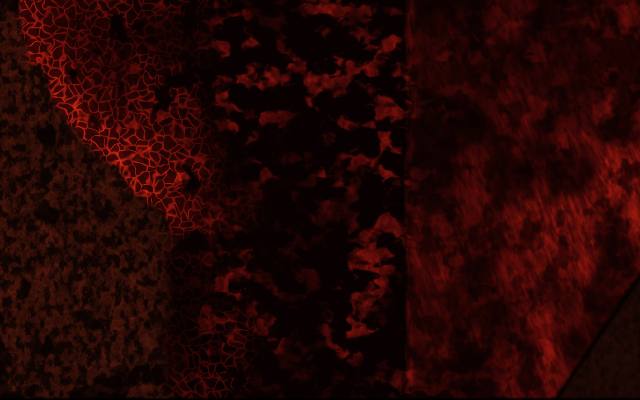
This texture is drawn by a WebGL 2 fragment shader. Its source:

```glsl
#version 300 es
precision highp float;
// Scorched red wall: cracked glowing band, rusty stain, dark flakes, a seam and fibrous red plaster.
#define CELLS 44.0       // crack cells per canvas height
#define CRACK_WIDTH 0.30 // in cells
#define GLOW_REACH 0.25  // width of the bright band
#define GLOW_GAIN 0.50
#define RUST_GAIN 0.23
#define FLAKE_GAIN 0.36
#define FIBRE_GAIN 0.36
#define SEAM_X 1.025
#define BLACK_LEVEL 0.035

uniform vec2 u_resolution;
out vec4 fragColor;

vec2 hash22(vec2 p) {
  vec3 q = fract(p.xyx * vec3(0.1031, 0.1030, 0.0973));
  q += dot(q, q.yzx + 33.33);
  return fract((q.xx + q.yz) * q.zy);
}

float noise(vec2 p) {
  vec2 i = floor(p), f = fract(p);
  f = f * f * (3.0 - 2.0 * f);
  return mix(mix(hash22(i).x, hash22(i + vec2(1, 0)).x, f.x),
             mix(hash22(i + vec2(0, 1)).x, hash22(i + vec2(1, 1)).x, f.x), f.y);
}

float fbm(vec2 p) {
  float sum = 0.0, amp = 0.54;
  for (int i = 0; i < 3; i++) {
    sum += amp * noise(p);
    p = mat2(0.96, 0.28, -0.28, 0.96) * p * 2.03 + 17.3;
    amp *= 0.53;
  }
  return sum;
}

// Bright lines along the borders of jittered cells
float crackNet(vec2 p) {
  vec2 cell = floor(p);
  float near = 9.0, second = 9.0;
  for (int y = -1; y <= 1; y++)
    for (int x = -1; x <= 1; x++) {
      vec2 c = cell + vec2(x, y);
      float d = length(c + hash22(c) - p);
      second = min(second, max(near, d));
      near = min(near, d);
    }
  return 1.0 - smoothstep(0.02, CRACK_WIDTH, second - near);
}

float bell(float d, float width) {
  d /= width;
  return exp(-d * d);
}

void main() {
  vec2 p = gl_FragCoord.xy / u_resolution * vec2(1.6, 1.0);

  // Shared wear
  float grain = fbm(p * vec2(85.0, 65.0));
  float blotch = smoothstep(0.32, 0.66, fbm(p * 6.5 + 3.1));
  float holes = smoothstep(0.27, 0.36, fbm(p * vec2(17.0, 15.0) + 8.0));
  vec2 warp = vec2(noise(p * 55.0), noise(p * 55.0 + 40.0)) - 0.5;
  float cracks = crackNet(p * CELLS + warp * 0.9);

  // Glowing net above a slanting edge, rust stain below it
  float drop = clamp(0.94 - p.y, 0.0, 0.5);
  float offset = p.x - (0.04 + 0.4 * drop + 0.7 * drop * drop);
  float above = smoothstep(-0.014, 0.014, offset + (fbm(p * 20.0) - 0.5) * 0.07);
  float glow = above * bell(max(offset, 0.0), GLOW_REACH) * smoothstep(0.34, 0.52, p.y);
  float net = glow * GLOW_GAIN * (0.30 + 0.85 * cracks) * (0.6 + 0.75 * grain);
  net *= mix(0.45, 1.1, max(blotch, bell(max(offset, 0.0), 0.11)));
  float veins = 0.27 * cracks * (0.25 + 0.75 * blotch);
  float speckle = smoothstep(0.30, 0.62, grain);
  float rust = RUST_GAIN * (0.12 + 0.62 * speckle + 0.30 * cracks * speckle);
  rust *= 0.6 + 0.5 * fbm(p * vec2(24.0, 4.0));
  float leftPart = 1.0 - smoothstep(0.38, 0.72, p.x + (fbm(p * 7.0 + 5.0) - 0.5) * 0.4);
  float leftTone = leftPart * holes * (net + mix(rust, veins, max(above, smoothstep(0.35, 0.5, p.x)) * (1.0 - glow)) * (1.0 - glow));

  // Scattered flakes on the dark middle
  float flakes = smoothstep(0.47, 0.70, fbm(p * vec2(27.0, 35.0) + warp * 0.5));
  float drift = smoothstep(0.36, 0.62, fbm(p * vec2(9.0, 5.0) + 21.0));
  float midTone = FLAKE_GAIN * flakes * (0.25 + 0.75 * drift) * (0.4 + 1.1 * grain);
  midTone *= 1.0 - 0.8 * leftPart;

  // Fibrous plaster, brighter toward the right
  float rightPart = smoothstep(SEAM_X - 0.02, SEAM_X + 0.02, p.x + (grain - 0.5) * 0.03);
  float mottle = smoothstep(0.30, 0.70, fbm(p * vec2(11.0, 7.0) + 31.0));
  float fibre = fbm(vec2(p.x + 0.35 * p.y, p.y) * vec2(120.0, 42.0));
  float ramp = mix(0.50, 1.05, smoothstep(1.08, 1.55, p.x));
  ramp *= 1.0 - 0.45 * smoothstep(0.5, 0.9, p.y) * (1.0 - smoothstep(1.25, 1.5, p.x));
  float pits = smoothstep(0.28, 0.52, fbm(p * vec2(32.0, 26.0) + 50.0));
  float rightTone = FIBRE_GAIN * ramp * (0.20 + 0.80 * mottle) * (0.35 + 1.3 * fibre) * (0.4 + 0.6 * pits);

  float tone = BLACK_LEVEL + leftTone + mix(midTone, rightTone + 0.3 * midTone, rightPart);

  // Vertical seam
  float seam = p.x - SEAM_X + (noise(vec2(p.y * 25.0, 2.0)) - 0.5) * 0.01;
  float seamWear = smoothstep(0.35, 0.7, fbm(vec2(p.x * 60.0, p.y * 14.0)));
  tone += 0.20 * seamWear * bell(seam, 0.011);
  tone *= 1.0 - 0.5 * bell(seam + 0.016, 0.006);

  // Dark slanting joint and dull corner
  float joint = dot(p - vec2(1.395, 0.01), vec2(0.826, -0.565));
  float corner = smoothstep(-0.004, 0.004, joint);
  tone = mix(tone, 0.04 + 0.12 * grain, corner);
  tone *= 1.0 - 0.8 * bell(joint, 0.007);
  tone *= smoothstep(0.0, 0.009, p.y);

  // Deep red to orange, browner in the stain and corner
  float brown = max(corner, leftPart * (1.0 - above) * (1.0 - glow));
  float green = tone * (0.10 + 0.17 * brown) + 0.18 * tone * tone * tone;
  fragColor = vec4(tone, green, tone * (0.085 + 0.05 * brown), 1.0);
}
```
